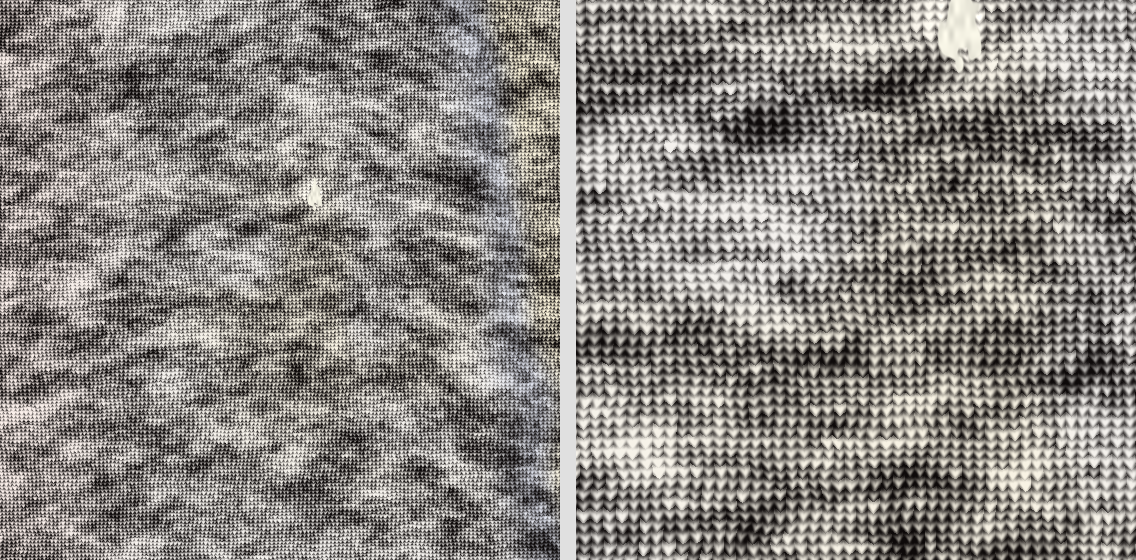
Left, the full canvas; right, a detail of the centre.
A Shadertoy shader for this texture:

```glsl
// Heathered grey jersey knit: fine V-shaped stitches over small mottled patches
// of dark and pale yarn, with a bluish fold at the right and a small hole.
// Crisp cosine stitches are added to stretched value noise, then tinted.

const float TAU = 6.2831853;

float hash(vec2 p) {
    vec3 q = fract(vec3(p.xyx) * 0.1031);
    q += dot(q, q.yzx + 33.33);
    return fract((q.x + q.y) * q.z);
}

float noise(vec2 p) {
    vec2 i = floor(p), f = fract(p);
    f = f * f * (3.0 - 2.0 * f);
    return mix(mix(hash(i), hash(i + vec2(1, 0)), f.x),
               mix(hash(i + vec2(0, 1)), hash(i + vec2(1, 1)), f.x), f.y);
}

float fbm(vec2 p) {
    float sum = 0.0, amp = 0.42;
    for (int i = 0; i < 4; i++) {
        sum += amp * noise(p);
        p = p * 1.9 + vec2(17.3, 9.1);
        amp *= 0.65;
    }
    return sum;
}

void mainImage(out vec4 fragColor, in vec2 fragCoord) {
    vec2 uv = fragCoord / iResolution.y;

    // Gentle pull in the cloth bends the rows and columns
    vec2 cloth = uv + 0.02 * vec2(noise(uv * 2.5), noise(uv * 2.5 + 40.0));

    // Stitch grid: each row is bent into a V within its column
    vec2 grid = cloth * vec2(138.0, 160.0);
    grid += 0.5 * vec2(noise(grid * vec2(0.3, 0.5)), noise(grid * 0.35 + 90.0));
    float across = fract(grid.x) - 0.5;
    float along = grid.y - 0.9 * abs(across);
    vec2 stitchId = vec2(floor(grid.x), floor(along));
    float stitch = 0.23 * cos(TAU * across) - 0.23 * cos(TAU * along);

    // Mottled yarn: patches leaning up to the right, and down beside the fold
    float lean = mix(0.22, -0.25, smoothstep(0.5, 0.8, uv.x + 0.4 * uv.y - 0.2));
    vec2 mottle = vec2(cloth.x, cloth.y - lean * (cloth.x - 0.62));
    float patches = fbm(mottle * vec2(13.0, 25.0) + 5.0) - 0.48;

    // Short streaks along the rows, then each stitch and each of its two legs
    float streaks = noise(stitchId * vec2(0.23, 0.71) + 60.0) - 0.5;
    float fleck = hash(stitchId + 11.0) - 0.5;
    float legs = mix(hash(stitchId + 201.0), hash(stitchId + 403.0),
                     smoothstep(-0.15, 0.15, across)) - 0.5;
    float yarn = 1.1 * patches + 0.36 * streaks + 0.24 * fleck + 0.24 * legs;

    // Fold: a soft shaded band left of a slanting crease, warm cloth beyond it
    float crease = uv.x - (0.85 + 0.165 * (1.0 - uv.y)) + 0.06 * (noise(uv * 7.0) - 0.5);
    float beyond = smoothstep(-0.03, 0.05, crease);
    float shade = smoothstep(-0.12, -0.02, crease) * (1.0 - beyond);

    float light = 0.53 + yarn + stitch * (1.0 - 0.35 * shade) - 0.05 * shade;
    light = smoothstep(-0.2, 1.2, light);
    vec3 color = mix(vec3(0.05, 0.035, 0.035), vec3(0.96, 0.95, 0.935), light);

    // Faint stains: pink at the left, yellow in the middle, blue in the fold
    float pink = 1.0 - smoothstep(0.0, 0.35, uv.x);
    vec2 spill = uv - vec2(0.6, 0.45);
    float stain = 0.4 * exp(-14.0 * dot(spill, spill)) * smoothstep(0.3, 0.7, noise(uv * 9.0));
    float yellow = max(beyond * (0.4 + 0.5 * noise(uv * 6.0)), stain);
    color *= mix(vec3(1), vec3(1.02, 0.985, 0.98), pink);
    color *= mix(vec3(1), vec3(1.04, 1.01, 0.88), yellow);
    color *= mix(vec3(1), vec3(0.94, 0.965, 1.03), shade);

    // Hole: ragged bright oval, narrower at the top, with a pale halo
    vec2 hole = uv - vec2(0.564, 0.653);
    float halfWidth = 0.011 - 0.22 * hole.y;
    float ragged = 0.9 * (noise(uv * vec2(260.0, 110.0)) - 0.5);
    float oval = length(hole / vec2(max(halfWidth, 0.004), 0.026)) + ragged;
    color += 0.12 * exp(-2500.0 * dot(hole, hole));
    float threads = 0.85 + 0.15 * noise(uv * vec2(300.0, 130.0) + 7.0);
    color = mix(color, vec3(1.0, 0.99, 0.93) * threads, 1.0 - smoothstep(0.8, 1.05, oval));

    fragColor = vec4(clamp(color, 0.0, 1.0), 1.0);
}
```
